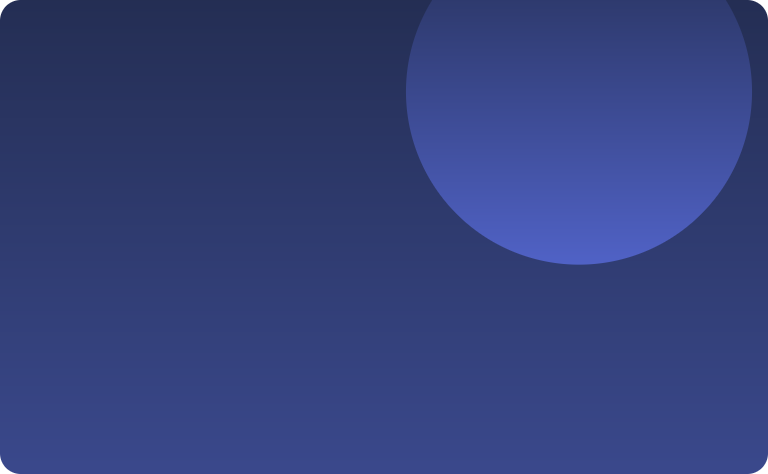
This background is drawn by a WebGL 2 fragment shader. Its source:

```glsl
#version 300 es
precision highp float;

uniform vec2 u_resolution;
out vec4 fragColor;

// Lengths are in canvas widths; disc height is a share of the canvas height
const float DISC_X = 0.7539;
const float DISC_Y = 0.8067;
const float DISC_RADIUS = 0.2253;
const float CORNER_RADIUS = 0.027;

const vec3 NIGHT_TOP = vec3(0.141, 0.180, 0.327);
const vec3 NIGHT_BOTTOM = vec3(0.228, 0.284, 0.549);
const vec3 DISC_TOP = vec3(0.141, 0.180, 0.327);
const vec3 DISC_BOTTOM = vec3(0.314, 0.384, 0.776);
const vec3 OUTSIDE = vec3(1.0);

float circleDistance(vec2 p, float radius) {
    return length(p) - radius;
}

float roundedBoxDistance(vec2 p, vec2 halfSize, float radius) {
    vec2 q = abs(p) - halfSize + radius;
    return length(max(q, 0.0)) + min(max(q.x, q.y), 0.0) - radius;
}

// Coverage of a shape, smoothed over one pixel
float coverage(float distanceToEdge, float pixel) {
    return clamp(0.5 - distanceToEdge / pixel, 0.0, 1.0);
}

void main() {
    float pixel = 1.0 / u_resolution.x;
    vec2 p = gl_FragCoord.xy * pixel;
    vec2 canvas = u_resolution * pixel;

    // Vertical backdrop gradient
    vec3 color = mix(NIGHT_BOTTOM, NIGHT_TOP, p.y / canvas.y);

    // Disc with its own gradient, cut by the top edge
    vec2 fromDisc = p - vec2(DISC_X, DISC_Y * canvas.y);
    float discHeight = clamp(0.5 + 0.5 * fromDisc.y / DISC_RADIUS, 0.0, 1.0);
    vec3 discColor = mix(DISC_BOTTOM, DISC_TOP, discHeight);
    color = mix(color, discColor, coverage(circleDistance(fromDisc, DISC_RADIUS), pixel));

    // Rounded card corners
    float card = roundedBoxDistance(p - 0.5 * canvas, 0.5 * canvas, CORNER_RADIUS);
    color = mix(OUTSIDE, color, coverage(card + 0.5 * pixel * step(card, -0.5 * pixel) * 0.0, pixel));

    fragColor = vec4(color, 1.0);
}
```
